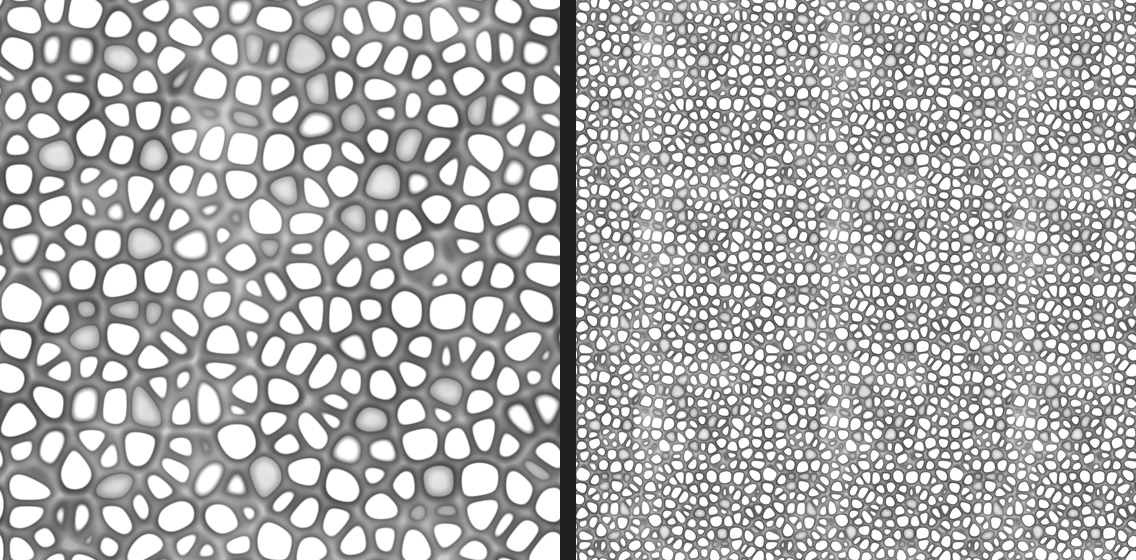
Left: one tile. Right: repeated 3 by 3.
Write a Shadertoy shader that draws this pattern.

```glsl
// Rounded white pores in a smoky grey matrix, repeating on all sides.
// A weighted Voronoi diagram on a wrapping grid gives the cells; a soft minimum
// of the wall distances rounds them, and the crowding of cells shades the matrix.

const float GRID = 17.0;

vec3 hash3(vec2 cell, float seed) {
    vec3 p = fract(vec3(cell, seed) * vec3(0.1031, 0.1030, 0.0973));
    p += dot(p, p.yxz + 33.33);
    return fract((p.xxy + p.yxx) * p.zyx);
}

// Value noise that wraps after a whole number of periods.
float noise(vec2 uv, float period, float seed) {
    vec2 p = uv * period, i = floor(p), f = fract(p);
    f = f * f * f * (f * (f * 6.0 - 15.0) + 10.0);
    vec2 lo = mod(i, period), hi = mod(i + 1.0, period);
    float bottom = mix(hash3(lo, seed).x, hash3(vec2(hi.x, lo.y), seed).x, f.x);
    float top = mix(hash3(vec2(lo.x, hi.y), seed).x, hash3(hi, seed).x, f.x);
    return mix(bottom, top, f.y);
}

// Site of a grid cell: position in xy, power weight in z.
vec3 site(vec2 cell) {
    vec3 h = hash3(mod(cell, GRID), 7.0);
    return vec3(cell + 0.07 + 0.86 * h.xy, 0.25 * h.z);
}

float powerDistance(vec2 p, vec3 s) {
    vec2 r = p - s.xy;
    return dot(r, r) - s.z;
}

// Finds the owning cell and the effective number of cells competing here.
void findCell(vec2 p, out vec2 owner, out float crowding) {
    float nearest = 1e5, sum = 0.0, sumSquares = 0.0;
    owner = floor(p);
    for (int y = -2; y <= 2; y++)
    for (int x = -2; x <= 2; x++) {
        vec2 cell = floor(p) + vec2(x, y);
        float d = powerDistance(p, site(cell));
        float w = exp(-4.0 * d);
        sum += w;
        sumSquares += w * w;
        if (d < nearest) { nearest = d; owner = cell; }
    }
    crowding = sum * sum / sumSquares;
}

// Soft minimum of the distances to all walls of a cell.
float wallDistance(vec2 p, vec2 owner) {
    vec3 a = site(owner);
    float own = powerDistance(p, a), sum = 0.0;
    for (int y = -2; y <= 2; y++)
    for (int x = -2; x <= 2; x++) {
        if (x == 0 && y == 0) continue;
        vec3 b = site(owner + vec2(x, y));
        float d = (powerDistance(p, b) - own) / (2.0 * max(length(b.xy - a.xy), 0.01));
        sum += exp(-9.0 * d);
    }
    return -log(sum) / 9.0;
}

void mainImage(out vec4 fragColor, in vec2 fragCoord) {
    vec2 uv = fragCoord / iResolution.xy;
    vec2 p = uv * GRID;
    float pixel = GRID / min(iResolution.x, iResolution.y);

    vec2 owner;
    float crowding;
    findCell(p, owner, crowding);
    float wall = wallDistance(p, owner);
    vec3 kind = hash3(mod(owner, GRID), 19.0);
    float inset = mix(0.07, 0.145, kind.x);
    float edge = wall - inset;

    // Matrix: dark in thin walls, bright in wide junctions and hazy patches.
    float mottle = noise(uv, 12.0, 3.0) * 0.5 + noise(uv, 29.0, 5.0) * 0.3
                 + noise(uv, 61.0, 11.0) * 0.2 - 0.5;
    float haze = smoothstep(0.55, 0.95, noise(uv, 5.0, 23.0));
    float matrix = 0.37 + 0.13 * (min(crowding, 4.5) - 1.8) + 0.13 * mottle + 0.15 * haze;
    matrix *= 1.0 - 0.13 * smoothstep(0.0, inset, wall);
    matrix = clamp(matrix, 0.27, 0.8);

    // Pores: mostly plain white, some with a soft rim, some filled with grey.
    float pore = 1.0;
    if (kind.y < 0.09) {
        pore = mix(0.64, 0.88, smoothstep(-0.02, 0.24, edge)) + 0.16 * mottle;
    } else if (kind.y < 0.24) {
        pore = mix(0.55, 1.0, smoothstep(-0.01, mix(0.04, 0.15, kind.z), edge));
    }

    float cover = smoothstep(-pixel, pixel, edge);
    fragColor = vec4(vec3(mix(matrix, pore, cover)), 1.0);
}
```
